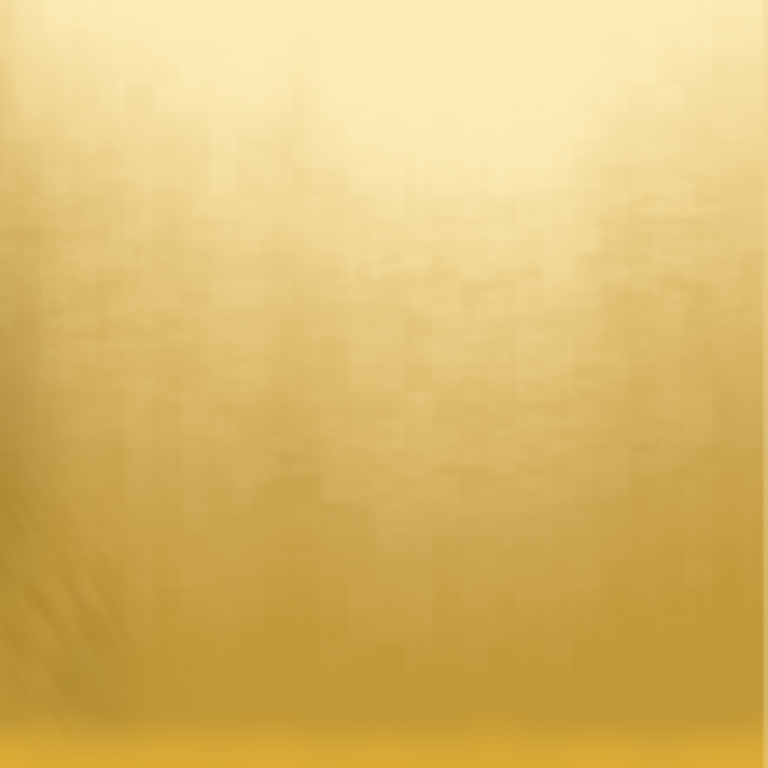
This texture is drawn by a WebGL 2 fragment shader. Its source:

```glsl
#version 300 es
precision highp float;
// Brushed gold foil: a vertical ramp from amber to pale cream, tilted by a
// sideways sheen, then broken up by soft tiles, vertical streaks and fine
// horizontal ripples built from sine-free value noise.

uniform vec2 u_resolution;
out vec4 fragColor;

const vec3 BRONZE = vec3(0.755, 0.595, 0.215);
const vec3 OCHRE  = vec3(0.795, 0.645, 0.310);
const vec3 GOLD   = vec3(0.865, 0.735, 0.425);
const vec3 STRAW  = vec3(0.935, 0.835, 0.570);
const vec3 CREAM  = vec3(0.985, 0.920, 0.705);
const vec3 AMBER  = vec3(0.860, 0.670, 0.210);
const float TILES = 27.5;

float hash(vec2 p) {
  vec3 q = fract(vec3(p.xyx) * 0.1031);
  q += dot(q, q.yzx + 33.33);
  return fract((q.x + q.y) * q.z);
}

// Smooth value noise in -1..1.
float noise(vec2 p) {
  vec2 cell = floor(p);
  vec2 f = fract(p);
  f = f * f * (3.0 - 2.0 * f);
  float low = mix(hash(cell), hash(cell + vec2(1, 0)), f.x);
  float high = mix(hash(cell + vec2(0, 1)), hash(cell + vec2(1, 1)), f.x);
  return 2.0 * mix(low, high, f.y) - 1.0;
}

// Nearly flat tiles with narrow blended borders.
float tileNoise(vec2 p) {
  vec2 f = smoothstep(0.35, 0.65, fract(p));
  return noise(floor(p) + f);
}

float ripples(vec2 uv) {
  float sum = 0.0;
  float weight = 0.55;
  vec2 scale = vec2(26.0, 62.0);
  for (int i = 0; i < 3; i++) {
    sum += weight * noise(uv * scale + float(i) * 17.0);
    scale *= 1.7;
    weight *= 0.6;
  }
  return sum;
}

// Soft elliptical spot, 1 at its centre.
float spot(vec2 uv, vec2 centre, vec2 radius) {
  vec2 d = (uv - centre) / radius;
  return exp(-dot(d, d));
}

vec3 goldRamp(float t) {
  vec3 c = mix(BRONZE, OCHRE, smoothstep(0.10, 0.32, t));
  c = mix(c, GOLD, clamp((t - 0.30) / 0.20, 0.0, 1.0));
  c = mix(c, STRAW, clamp((t - 0.50) / 0.20, 0.0, 1.0));
  return mix(c, CREAM, smoothstep(0.66, 0.92, t));
}

// Sideways shift of the ramp: dim flanks, bright just right of the middle.
float sheen(float x) {
  float left = -0.22 * exp(-x * 7.5);
  float right = -0.10 * smoothstep(0.70, 1.0, x);
  float crest = 0.055 * exp(-pow((x - 0.59) / 0.15, 2.0));
  float folds = -0.035 * exp(-pow((x - 0.38) / 0.04, 2.0))
              - 0.030 * exp(-pow((x - 0.81) / 0.04, 2.0));
  return left + right + crest + folds;
}

void main() {
  vec2 uv = gl_FragCoord.xy / u_resolution;

  // Large light and shade.
  float tone = uv.y + sheen(uv.x) * smoothstep(0.0, 0.35, uv.y);
  tone -= 0.05 * spot(uv, vec2(0.05, 0.72), vec2(0.12, 0.15));
  tone += 0.04 * spot(uv, vec2(0.60, 0.80), vec2(0.18, 0.14));

  // Tiles and streaks.
  tone += 0.016 * tileNoise(uv * TILES);
  tone += 0.018 * tileNoise(vec2(uv.x * TILES, uv.y * 3.0) + 41.0);
  tone += 0.010 * noise(vec2(uv.x * 90.0, uv.y * 9.0));

  // Ripples gather in the middle of the sheet.
  float band = smoothstep(0.15, 0.45, uv.y) * (1.0 - smoothstep(0.70, 0.88, uv.y));
  float patches = 0.55 + 0.45 * noise(uv * 8.0 + 5.0);
  tone += 0.055 * ripples(uv) * (0.15 + band * patches);

  vec3 color = goldRamp(tone);

  // Shaded left flank, warm lower corner and amber foot.
  color *= 1.0 - 0.09 * spot(uv, vec2(0.0, 0.38), vec2(0.07, 0.26));
  color *= 1.0 - 0.06 * spot(uv, vec2(0.11, 0.12), vec2(0.07, 0.13));
  float foot = 1.0 - smoothstep(0.0, 0.085, uv.y + 0.008 * noise(uv * 14.0));
  color = mix(color, AMBER, foot);

  // Diagonal scuffs low on the left.
  float scuff = noise(vec2(uv.x * 80.0 + uv.y * 45.0, uv.y * 18.0));
  color += 0.025 * scuff * spot(uv, vec2(0.06, 0.20), vec2(0.10, 0.14));

  // Thin pale right rim.
  color = mix(color, STRAW, 0.45 * smoothstep(0.991, 0.997, uv.x));
  fragColor = vec4(clamp(color, 0.0, 1.0), 1.0);
}
```
